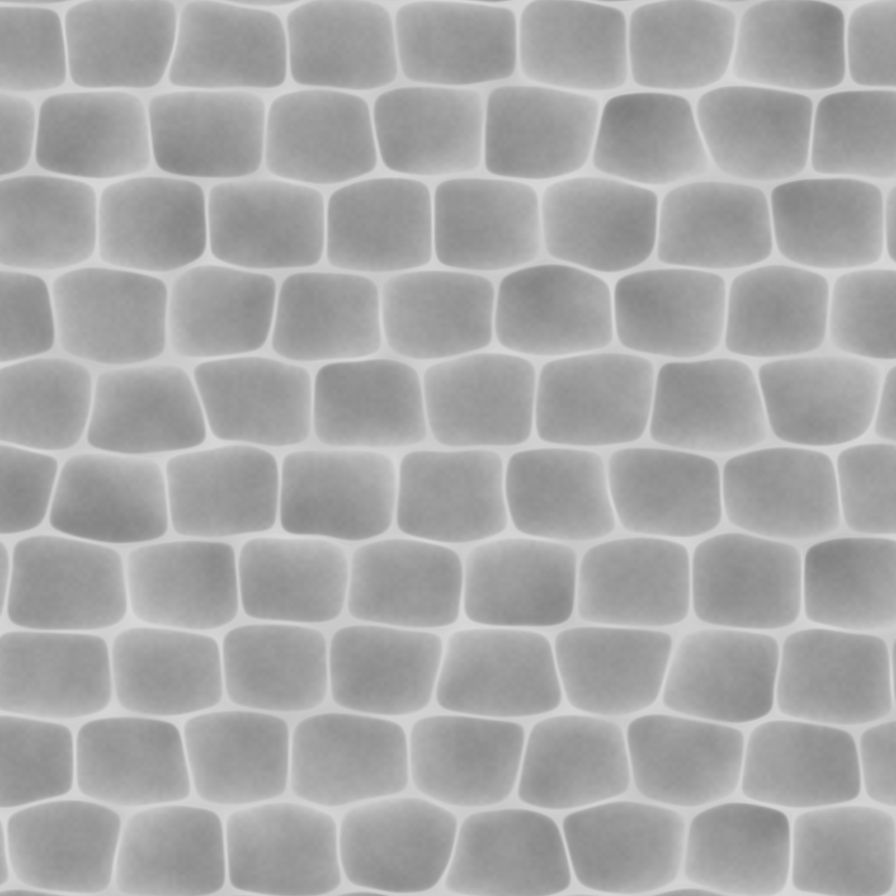
Write a Shadertoy shader that draws this texture.

```glsl
// Grey plant-like tissue: rows of rounded cells with thin pale walls.
// Staggered, jittered Voronoi sites give the walls; a soft minimum rounds the
// corners, and each cell gets its own shaded side and cloudy mottling.
#define GRID vec2(8.0, 10.0)   // columns and rows of cells
#define JITTER 0.17            // site scatter, in cells
#define FLATTEN 1.6            // keeps the wall between rows near level
#define CORNER 0.0065          // corner rounding
#define WALL_WIDTH 0.0024      // half width of the pale line
#define HALO_WIDTH 0.0125      // reach of the glow beside a wall
#define BODY_GREY 0.588
#define WALL_GREY 0.815
#define HALO_GAIN 0.145
#define SHADE_GAIN 0.14        // strength of the dark side
#define CLOUD_GAIN 0.13
#define GRAIN_GAIN 0.022

vec2 hash2(vec2 p) {
    vec3 q = fract(p.xyx * vec3(0.1031, 0.1030, 0.0973));
    q += dot(q, q.yzx + 33.33);
    return fract((q.xx + q.yz) * q.zy);
}

float noise(vec2 p) {
    vec2 i = floor(p), f = fract(p);
    f = f * f * (3.0 - 2.0 * f);
    vec2 e = vec2(0.0, 1.0);
    return mix(mix(hash2(i).x, hash2(i + e.yx).x, f.x),
               mix(hash2(i + e.xy).x, hash2(i + e.yy).x, f.x), f.y);
}

float fbm(vec2 p) {
    float sum = 0.0, gain = 0.5;
    for (int i = 0; i < 4; i++) {
        sum += gain * noise(p);
        p = mat2(1.6, 1.2, -1.2, 1.6) * p + 7.3;
        gain *= 0.5;
    }
    return sum;
}

// Sideways shift of a whole row, in cells
float rowShift(float row) {
    return fract(row * 0.37 + 0.35 * hash2(vec2(row, 41.0)).x);
}

// Id of the cell a few steps away from the point
vec2 cellId(vec2 uv, vec2 steps) {
    float row = floor(uv.y * GRID.y) + steps.y;
    return vec2(floor(uv.x * GRID.x - rowShift(row)) + steps.x, row);
}

vec2 sitePosition(vec2 id) {
    vec2 offset = 0.5 + JITTER * (hash2(id + 17.0) - 0.5);
    return (id + offset + vec2(rowShift(id.y), 0.0)) / GRID;
}

void mainImage(out vec4 fragColor, in vec2 fragCoord) {
    vec2 uv = fragCoord / iResolution.y;

    // Gently bend the walls
    vec2 bend = vec2(noise(uv * 22.0), noise(uv * 22.0 + 50.0)) - 0.5;
    vec2 p = uv + 0.007 * bend;
    vec2 metric = vec2(1.0, FLATTEN);

    // Nearest site
    float nearest = 1e5;
    vec2 homeId = vec2(0.0), home = vec2(0.0);
    for (int j = -1; j <= 1; j++)
    for (int i = -1; i <= 1; i++) {
        vec2 id = cellId(p, vec2(i, j));
        vec2 site = sitePosition(id);
        vec2 d = (site - p) * metric;
        if (dot(d, d) < nearest) {
            nearest = dot(d, d);
            homeId = id;
            home = site;
        }
    }

    // Soft minimum of the distances to the surrounding walls
    float sum = 1e-9;
    for (int j = -1; j <= 1; j++)
    for (int i = -2; i <= 2; i++) {
        vec2 id = cellId(p, vec2(i, j));
        if (distance(id, homeId) < 0.5) continue;
        vec2 site = sitePosition(id);
        vec2 d = (site - p) * metric;
        float slope = length((site - home) * metric * metric);
        sum += exp(-0.5 * (dot(d, d) - nearest) / (slope * CORNER));
    }
    float wallDist = max(-CORNER * log(sum), 0.0);

    // Cell body: one darker side, clouds and fine grain
    vec2 seed = hash2(homeId + 83.0);
    float angle = 6.2832 * seed.x;
    vec2 side = vec2(cos(angle), sin(angle));
    float lean = dot((p - home) * GRID, side);
    float strength = 0.2 + 0.8 * seed.y;
    float grey = BODY_GREY - SHADE_GAIN * strength * lean;
    grey += CLOUD_GAIN * (fbm(uv * 17.0 + seed * 30.0) - 0.47);
    grey += GRAIN_GAIN * (noise(uv * 190.0) - 0.5);

    // Glow is tighter on the dark side, then the wall itself
    float dark = strength * smoothstep(0.0, 0.5, lean);
    float reach = HALO_WIDTH * (1.1 - 0.55 * dark);
    grey += HALO_GAIN * exp(-wallDist / reach);
    float line = exp(-pow(wallDist / WALL_WIDTH, 2.0));
    float wallGrey = WALL_GREY + 0.08 * (noise(uv * 25.0 + 9.0) - 0.5);
    grey = mix(grey, wallGrey, 0.9 * line);

    fragColor = vec4(vec3(clamp(grey, 0.0, 1.0)), 1.0);
}
```
